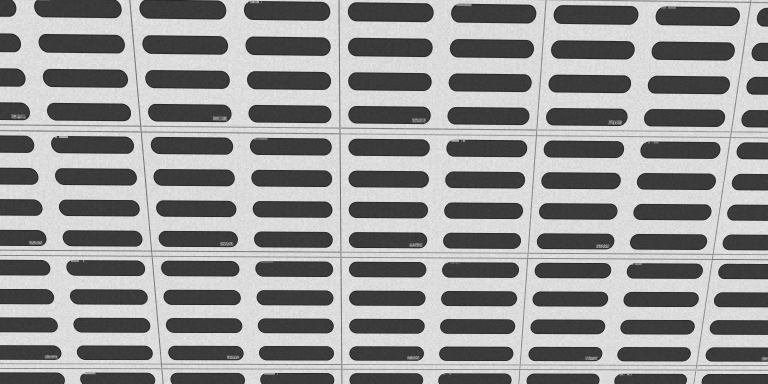
A WebGL 1 fragment shader for this pattern:

```glsl
precision highp float;
// Pale metal panels seen in slight perspective, each pierced by 2 x 4 rounded slots.
// The canvas is projected back onto the flat panel grid, where slots are distance
// functions; tags, scuffs and seam strength vary by panel, with fine grain over all.

uniform vec2 u_resolution;

// Perspective, in canvas heights with y down
const vec2 GRID_ORIGIN = vec2(0.8854, 0.3411);
const vec2 AXIS_U = vec2(0.5151, 0.0049);
const vec2 AXIS_V = vec2(0.0026, 0.3391);
const vec2 VANISH = vec2(0.006, 0.052);

// Panel layout, in panel heights
const float PANEL_ASPECT = 1.59;
const vec2 SLOT_COUNT = vec2(2.0, 4.0);
const vec2 SLOT_HALF = vec2(0.330, 0.0665);
const float RIM_WIDTH = 0.008;
const float SEAM_HALF = 0.0042;
const float SEAM_GAP = 0.022;

// Tag and scuff placement, x across the panel, y down it
const vec2 TAG_CENTER = vec2(0.398, 0.914);
const vec2 TAG_HALF = vec2(0.054, 0.015);
const vec2 SCUFF_CENTER = vec2(0.59, 0.066);
const vec2 SCUFF_HALF = vec2(0.058, 0.008);

const vec3 PANEL_COLOR = vec3(0.863);
const vec3 SLOT_COLOR = vec3(0.23);
const vec3 RIM_COLOR = vec3(0.165);
const vec3 SEAM_COLOR = vec3(0.42);
const vec3 TAG_COLOR = vec3(0.62);
const vec3 SCUFF_COLOR = vec3(0.74);

const float GRAIN_CELLS = 256.0;
const float PANEL_GRAIN = 0.075;
const float SLOT_GRAIN = 0.035;

float hash(vec2 p) {
  return fract(sin(dot(p, vec2(127.1, 311.7))) * 43758.5453);
}

// Inverse of (u * AXIS_U + v * AXIS_V) / (1 + dot(VANISH, uv))
vec2 canvasToPanels(vec2 p) {
  vec2 d = p - GRID_ORIGIN;
  vec2 a = AXIS_U - VANISH.x * d;
  vec2 b = AXIS_V - VANISH.y * d;
  return vec2(d.x * b.y - d.y * b.x, a.x * d.y - a.y * d.x)
       / (a.x * b.y - a.y * b.x);
}

float boxDistance(vec2 p, vec2 halfSize) {
  vec2 q = abs(p) - halfSize;
  return length(max(q, 0.0)) + min(max(q.x, q.y), 0.0);
}

float slotDistance(vec2 p) {
  p.x = max(abs(p.x) - (SLOT_HALF.x - SLOT_HALF.y), 0.0);
  return length(p) - SLOT_HALF.y;
}

// Coverage of a shape from its signed distance
float cover(float dist, float pixel) {
  return clamp(0.5 - dist / pixel, 0.0, 1.0);
}

// Coverage of a line that may be thinner than a pixel
float lineCover(float dist, float halfWidth, float pixel) {
  return clamp((halfWidth - dist) / pixel + 0.5, 0.0, 1.0)
       * min(1.0, 2.0 * halfWidth / pixel);
}

void main() {
  vec2 canvas = gl_FragCoord.xy / u_resolution.y;
  canvas.y = 1.0 - canvas.y;

  vec2 grid = canvasToPanels(canvas);
  vec2 panel = floor(grid);
  vec2 local = grid - panel;
  vec2 scale = vec2(PANEL_ASPECT, 1.0);
  float pixel = (1.0 + dot(VANISH, grid)) / (AXIS_V.y * u_resolution.y);

  // Sheet with a slight tone shift per panel
  vec3 color = PANEL_COLOR + 0.012 * (hash(panel + 3.7) - 0.5);

  // Single upright seams, paired level seams
  vec2 toSeam = abs(grid - floor(grid + 0.5)) * scale;
  float upright = lineCover(toSeam.x, SEAM_HALF, pixel);
  upright *= mix(0.7, 1.0, hash(vec2(floor(grid.x + 0.5), 5.0)));
  float level = lineCover(abs(toSeam.y - SEAM_GAP), SEAM_HALF, pixel);
  level *= mix(0.55, 0.9, hash(vec2(floor(grid.y * 2.0), panel.x)));
  color = mix(color, SEAM_COLOR, max(upright, level));

  // Slots with a darker rim
  vec2 slotLocal = (fract(local * SLOT_COUNT) - 0.5) / SLOT_COUNT * scale;
  float slotDist = slotDistance(slotLocal);
  float slot = cover(slotDist, pixel);
  vec3 hole = mix(RIM_COLOR, SLOT_COLOR, cover(slotDist + RIM_WIDTH, pixel));

  // Speckled tag in the last left slot, ragged scuff on the first right slot
  vec2 tagAt = (local - TAG_CENTER) * scale;
  float tag = cover(boxDistance(tagAt, TAG_HALF), pixel);
  float speckle = hash(floor(tagAt * 110.0) + panel * 17.0);
  hole = mix(hole, TAG_COLOR, tag * mix(0.35, 1.0, speckle));

  vec2 scuffAt = (local - SCUFF_CENTER) * scale;
  scuffAt.x += 0.05 * (hash(panel + 9.1) - 0.5);
  float scuff = cover(boxDistance(scuffAt, SCUFF_HALF), pixel);
  float wear = hash(vec2(floor(scuffAt.x * 60.0), panel.x + panel.y * 7.0));
  scuff *= smoothstep(0.1, 0.5, wear) * mix(0.25, 1.0, hash(panel + 1.3));
  hole = mix(hole, SCUFF_COLOR, scuff);
  color = mix(color, hole, slot);

  // Fine grain, softer inside the slots
  vec2 cell = floor(canvas * GRAIN_CELLS);
  float grain = 0.5 * (hash(cell) + hash(cell + 41.3)) - 0.5;
  color += grain * mix(PANEL_GRAIN, SLOT_GRAIN, slot);

  gl_FragColor = vec4(clamp(color, 0.0, 1.0), 1.0);
}
```
